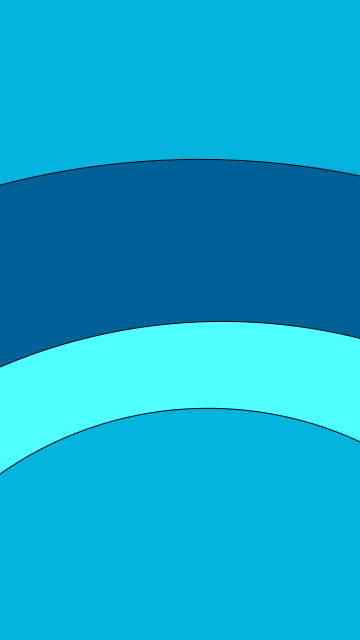
This background is drawn by a Shadertoy shader. Its source:

```glsl
// Draws three broad nested arcs in blue and cyan with thin dark outlines.

const vec3 SKY  = vec3(0.014, 0.706, 0.871);
const vec3 NAVY = vec3(0.000, 0.380, 0.600);
const vec3 CYAN = vec3(0.310, 1.000, 1.000);
const vec3 INK  = vec3(0.000, 0.035, 0.060);

const float LINE_WIDTH = 0.0016;

// Signed distance to a disc given by its topmost point and radius.
float discDistance(vec2 p, vec2 top, float radius) {
    return length(p - top + vec2(0.0, radius)) - radius;
}

// Antialiased coverage of the region where the distance is negative.
float coverage(float dist, float pixel) {
    return clamp(0.5 - dist / pixel, 0.0, 1.0);
}

// Faint sliver of shade above the rim, widening toward the right.
float rimShade(float dist, float x, float pixel) {
    float width = 0.005 * smoothstep(0.14, 0.28, x);
    return 0.16 * coverage(dist - width, pixel) * smoothstep(0.14, 0.20, x);
}

// Lays a filled, outlined disc over the colour below it.
vec3 paintDisc(vec3 below, vec3 fill, float dist, float pixel) {
    vec3 color = mix(below, fill, coverage(dist, pixel));
    float line = coverage(abs(dist) - 0.5 * LINE_WIDTH, pixel);
    line *= min(1.0, LINE_WIDTH / pixel + 0.15);
    return mix(color, INK, line);
}

void mainImage(out vec4 fragColor, in vec2 fragCoord) {
    // Centred coordinates, one unit per canvas height.
    float pixel = 1.0 / iResolution.y;
    vec2 p = (fragCoord - 0.5 * iResolution.xy) * pixel;

    float outer  = discDistance(p, vec2(0.0300,  0.2509), 1.224);
    float middle = discDistance(p, vec2(0.0664, -0.0022), 0.883);
    float inner  = discDistance(p, vec2(0.0436, -0.1380), 0.565);

    // Paint from the largest disc to the smallest.
    vec3 color = mix(SKY, NAVY, rimShade(outer, p.x, pixel));
    color = paintDisc(color, NAVY, outer, pixel);
    color = paintDisc(color, CYAN, middle, pixel);
    color = mix(color, SKY, rimShade(inner, p.x, pixel));
    color = paintDisc(color, SKY, inner, pixel);

    fragColor = vec4(color, 1.0);
}
```
